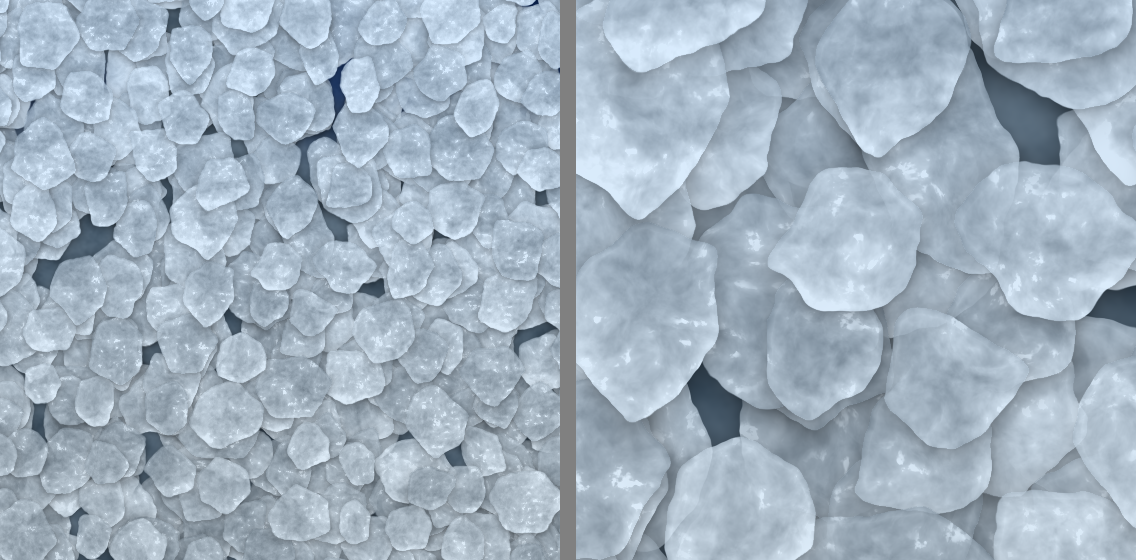
Left, the full canvas; right, a detail of the centre.
Give the GLSL for this texture, as a Shadertoy shader.

```glsl
// A heap of translucent crushed ice chunks with bright lower rims and dark blue gaps.

const int LAYERS = 5;
const int SIDES = 6;
const float CHUNKS_ACROSS = 7.2;
const float ROUNDNESS = 24.0;
const float ICE_TONE = 0.735;
const float TOP_LIGHT = 0.09;
const float RIM_LIGHT = 0.17;
const float SHADOW = 0.24;
const vec3 TINT_TOP = vec3(-0.080, 0.0, 0.078);
const vec3 TINT_BOTTOM = vec3(-0.056, 0.0, 0.046);
const vec3 GAP_GREY = vec3(0.31, 0.39, 0.46);
const vec3 GAP_BLUE = vec3(0.09, 0.22, 0.46);
const float TAU = 6.2831853;

float hash(vec2 p) {
    return fract(sin(dot(p, vec2(127.1, 311.7))) * 43758.5453);
}

float noise(vec2 p) {
    vec2 i = floor(p), f = fract(p);
    f = f * f * (3.0 - 2.0 * f);
    return mix(mix(hash(i), hash(i + vec2(1, 0)), f.x),
               mix(hash(i + vec2(0, 1)), hash(i + vec2(1, 1)), f.x), f.y);
}

float fbm(vec2 p) {
    float sum = 0.0, amp = 0.5;
    for (int i = 0; i < 4; i++) {
        sum += amp * noise(p);
        p = mat2(1.6, 1.2, -1.2, 1.6) * p + 7.3;
        amp *= 0.5;
    }
    return sum / 0.9375;
}

mat2 rotation(float a) {
    return mat2(cos(a), sin(a), -sin(a), cos(a));
}

// Signed distance to an irregular polygon with softened corners
float chunkDistance(vec2 q, vec2 id) {
    float size = mix(0.35, 0.52, hash(id + 3.7));
    float turn = hash(id + 9.1);
    q.x *= mix(0.95, 1.3, hash(id + 5.3));
    float sum = 0.0;
    for (int i = 0; i < SIDES; i++) {
        float k = float(i);
        float angle = TAU * (k + turn + 0.55 * hash(id + k * 1.31)) / float(SIDES);
        float reach = size * mix(0.82, 1.15, hash(id + k * 2.17 + 0.5));
        sum += exp(ROUNDNESS * (dot(q, vec2(cos(angle), sin(angle))) - reach));
    }
    return log(sum) / ROUNDNESS;
}

// Brightness inside one chunk: cloudy body, facet, cracks, glints and rim
float chunkTone(vec2 q, vec2 id, float depth, float down) {
    vec2 seed = id * 3.17;
    float cloud = fbm(q * 4.5 + seed);
    float grain = fbm(q * 17.0 + seed);
    float tone = ICE_TONE + 0.13 * (hash(id + 6.6) - 0.5);
    tone += 0.27 * (cloud - 0.5) + 0.17 * (grain - 0.5);

    float facetAngle = TAU * hash(id + 8.2);
    float facet = dot(q, vec2(cos(facetAngle), sin(facetAngle))) + 0.25 * (cloud - 0.5);
    tone += 0.05 * (smoothstep(-0.03, 0.03, facet - 0.08) - 0.4);

    float crack = pow(1.0 - abs(2.0 * noise(q * 6.0 + seed + 4.0) - 1.0), 10.0);
    tone += 0.10 * crack * (grain - 0.35) * step(0.4, hash(id + 2.4));
    tone += 0.16 * smoothstep(0.62, 0.76, grain) * smoothstep(0.45, 0.65, cloud);

    tone += RIM_LIGHT * down * exp(-depth * 15.0) * (0.35 + cloud);
    tone += 0.05 * exp(-abs(depth - 0.035) * 60.0) * (1.0 - down);
    return tone - 0.07 * exp(-depth * 70.0);
}

void mainImage(out vec4 fragColor, in vec2 fragCoord) {
    vec2 uv = fragCoord / iResolution.y;
    vec3 tint = mix(TINT_BOTTOM, TINT_TOP, smoothstep(0.1, 0.95, uv.y));
    vec2 wobble = vec2(fbm(uv * 26.0), fbm(uv * 26.0 + 31.0)) - 0.5;

    // Deep gaps, bluer toward the top
    float blue = smoothstep(0.65, 0.95, uv.y) * smoothstep(0.35, 0.6, noise(uv * 5.0 + 2.0));
    vec3 color = mix(GAP_GREY, GAP_BLUE, blue) + 0.25 * (fbm(uv * 30.0) - 0.5);

    // Stack chunks from back to front
    for (int layer = 0; layer < LAYERS; layer++) {
        float l = float(layer);
        float scale = CHUNKS_ACROSS + 0.45 * l;
        float edge = 0.9 * scale / iResolution.y;
        mat2 turn = rotation(0.5 + 1.1 * l);
        vec2 p = turn * uv * scale + l * 13.7;
        vec2 cell = floor(p);

        for (int j = -1; j <= 1; j++)
        for (int i = -1; i <= 1; i++) {
            vec2 id = cell + vec2(i, j);
            vec2 jitter = vec2(hash(id + l), hash(id + l + 41.3)) - 0.5;
            vec2 q = (p - id - 0.5 - 0.6 * jitter) * turn;
            q += 0.13 * wobble;
            id += l * 17.0;
            float d = chunkDistance(q, id);
            vec2 away = q / max(length(q), 0.001);
            float down = smoothstep(-0.3, 0.8, 0.25 * away.x - away.y);

            // Contact shadow on the ice beneath
            color *= 1.0 - SHADOW * (0.45 + 0.55 * down) * exp(-max(d, 0.0) * 17.0) * step(0.0, d);

            if (d < edge) {
                float tone = chunkTone(q, id, max(-d, 0.0), down);
                tone += TOP_LIGHT * (uv.y - 0.5);
                float opacity = mix(0.78, 0.96, max(down, smoothstep(0.0, 0.2, -d)));
                float cover = smoothstep(edge, -edge, d) * opacity;
                color = mix(color, min(tone, 0.93) + tint, cover);
            }
        }
    }
    fragColor = vec4(clamp(color, 0.0, 1.0), 1.0);
}
```
